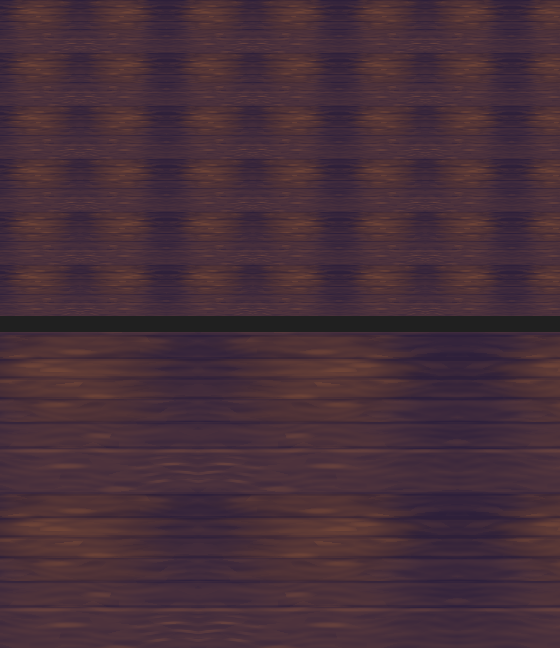
Top, the full canvas; bottom, a detail of the centre.
This texture is drawn by a WebGL 2 fragment shader. Its source:

```glsl
#version 300 es
precision highp float;

uniform vec2 u_resolution;
out vec4 fragColor;

// Layout, in canvas heights
const float HALF_TILE = 0.2731;     // distance between mirror axes
const float TILE_HEIGHT = 0.1676;
const float AXIS_X = 0.7998;
const float TOP_OFFSET = 0.1204;    // first bright seam below the top edge

// Planks of one tile, from the bright seam downward
const int PLANKS = 6;
const float EDGE[7] = float[](0.0, 0.29, 0.44, 0.56, 0.69, 0.84, 1.0);
const float TONE[6] = float[](0.37, 0.17, 0.24, 0.25, 0.29, 0.33);
const float WARMTH[6] = float[](0.09, 0.36, 0.46, 0.40, 0.24, 0.14);

// Seams, as fractions of the tile height
const float SEAM_WIDTH = 0.011;
const float SEAM_DEPTH = 0.22;
const float RIM_STRENGTH = 0.34;

// Grain and wear
const float GRAIN_AMOUNT = 0.055;
const float FLECK_AMOUNT = 0.20;
const float STREAK_AMOUNT = 0.34;
const vec2 FLECK_CELLS = vec2(8.0, 26.0);
const vec2 STREAK_CELLS = vec2(5.0, 19.0);

const vec3 DUSK = vec3(0.195, 0.130, 0.208);
const vec3 EMBER = vec3(0.425, 0.262, 0.215);
const vec3 COOL_TINT = vec3(-0.004, 0.004, 0.026);

float hash(vec2 p) {
    vec3 q = fract(vec3(p.xyx) * 0.1031);
    q += dot(q, q.yzx + 33.33);
    return fract((q.x + q.y) * q.z);
}

// Cellular noise: x is the nearest distance, y the value of that cell
vec2 cellular(vec2 p) {
    vec2 cell = floor(p);
    vec2 nearest = vec2(9.0, 0.0);
    for (int j = -1; j <= 1; j++) {
        for (int i = -1; i <= 1; i++) {
            vec2 id = cell + vec2(i, j);
            vec2 point = id + vec2(hash(id), hash(id + 47.0));
            float dist = distance(p, point);
            if (dist < nearest.x) nearest = vec2(dist, hash(id + 91.0));
        }
    }
    return nearest;
}

// Long fibres bent by slow waves
float fibres(vec2 p, float seed) {
    float bend = 1.8 * sin(p.x * 5.0 + seed * 2.1) + sin(p.x * 11.0 + p.y * 20.0);
    float coarse = sin(p.y * 62.0 + bend + seed);
    float fine = sin(p.y * 131.0 - 1.4 * bend + 2.0 * sin(p.x * 17.0 + seed));
    return coarse + 0.8 * fine;
}

float band(float dist, float width, float blur) {
    return 1.0 - smoothstep(width - blur, width + blur, abs(dist));
}

void main() {
    vec2 uv = gl_FragCoord.xy / u_resolution.y;
    float blur = 0.7 / (u_resolution.y * TILE_HEIGHT);

    // Mirrored columns and plainly repeated rows
    float column = (uv.x - AXIS_X) / HALF_TILE;
    float across = abs(mod(column + 1.0, 2.0) - 1.0);
    float down = fract((1.0 - uv.y - TOP_OFFSET) / TILE_HEIGHT);
    vec2 p = vec2(across, down);

    // Current plank and distance to its nearest seam
    int plank = 0;
    float seamDist = 1.0;
    for (int i = 0; i <= PLANKS; i++) {
        if (i < PLANKS && down >= EDGE[i]) plank = i;
        seamDist = min(seamDist, abs(down - EDGE[i]));
    }
    float seed = float(plank) * 3.7;

    // Warm stain between the dark mirror axes
    float wander = 0.05 * sin(down * 31.0 + seed) + 0.03 * sin(down * 73.0);
    float stain = smoothstep(0.02, 0.42, across + wander)
                * (1.0 - smoothstep(0.58, 0.88, across + wander));
    float tone = TONE[plank] + WARMTH[plank] * stain;
    tone -= 0.10 * smoothstep(0.65, 1.0, across);

    // Fibres, mottled flecks and sparse scratches
    tone += GRAIN_AMOUNT * fibres(p, seed);
    vec2 fleck = cellular(p * FLECK_CELLS + seed * 5.0);
    tone += FLECK_AMOUNT * (fleck.y - 0.5) * (1.0 - smoothstep(0.2, 0.9, fleck.x));
    vec2 streak = cellular(p * STREAK_CELLS + seed * 7.0 + 13.0);
    float scratch = smoothstep(0.72, 0.9, streak.y) * (1.0 - smoothstep(0.1, 0.5, streak.x));
    tone += STREAK_AMOUNT * scratch * (0.35 + 0.65 * stain);

    // Pale worn strokes around the axis of the wide plank
    float worn = band(down - 0.145, 0.085, 0.03) * (1.0 - smoothstep(0.12, 0.27, across));
    float strokes = smoothstep(0.1, 0.8, sin(down * 125.0 + 1.5 * sin(across * 19.0)));
    tone += STREAK_AMOUNT * worn * strokes * (0.55 + 0.45 * sin(across * 37.0 + down * 40.0));

    // Dark seams, with a pale rim at the tile boundary
    tone -= SEAM_DEPTH * band(seamDist, SEAM_WIDTH, blur);
    float rim = band(down - 0.018, SEAM_WIDTH, blur);
    tone += RIM_STRENGTH * rim * (0.75 + 0.25 * sin(across * 23.0));

    vec3 colour = mix(DUSK, EMBER, clamp(tone, -0.05, 1.1));
    colour += COOL_TINT * (1.0 - smoothstep(0.05, 0.40, WARMTH[plank] * (0.4 + stain)));
    fragColor = vec4(colour, 1.0);
}
```
